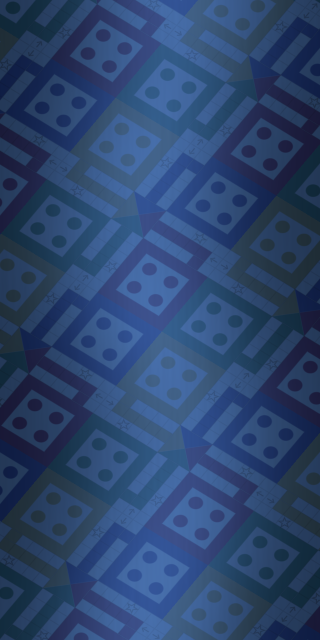
Give the GLSL for this pattern, as a WebGL 1 fragment shader.

```glsl
precision highp float;
// A skewed lattice of four-colour race-game boards under a soft vertical band of blue light.
// Each 15 x 15 board is one arm and one yard, painted four times by quarter turns;
// gradient noise adds fine woven streaks and uneven light.
uniform vec2 u_resolution;

const vec2 AXIS_U = vec2(0.5026, -0.3060);   // board edges, in canvas widths
const vec2 AXIS_V = vec2(-0.3581, -0.4245);
const vec2 CORNER = vec2(0.3612, 1.6945);    // where four boards meet
const float CELLS = 15.0;
const vec3 PAPER = vec3(0.155, 0.245, 0.38);
const vec3 RED = vec3(0.105, 0.10, 0.23);
const vec3 TEAL = vec3(0.065, 0.17, 0.24);
const vec3 YELLOW = vec3(0.135, 0.195, 0.23);
const vec3 BLUE = vec3(0.06, 0.12, 0.29);
const vec3 GLOW = vec3(0.148, 0.228, 0.352);

float cross2(vec2 a, vec2 b) { return a.x * b.y - a.y * b.x; }

float cover(float dist, float blur) { return 1.0 - smoothstep(-blur, blur, dist); }

float boxDist(vec2 p, vec2 center, vec2 halfSize) {
  vec2 d = abs(p - center) - halfSize;
  return max(d.x, d.y);
}

float segmentDist(vec2 p, vec2 a, vec2 b) {
  vec2 ab = b - a;
  return length(p - a - ab * clamp(dot(p - a, ab) / dot(ab, ab), 0.0, 1.0));
}

float starDist(vec2 p, float outer, float inner) {
  const float SECTOR = 1.256637;
  float angle = mod(atan(p.x, -p.y) + 0.5 * SECTOR, SECTOR) - 0.5 * SECTOR;
  vec2 q = length(p) * vec2(cos(angle), abs(sin(angle)));
  vec2 notch = inner * vec2(cos(0.5 * SECTOR), sin(0.5 * SECTOR));
  return dot(q - vec2(outer, 0.0), normalize(vec2(notch.y, outer - notch.x)));
}

float arrowDist(vec2 p) {
  float shaft = segmentDist(p, vec2(-0.28, 0.0), vec2(0.28, 0.0));
  float head = segmentDist(vec2(p.x, abs(p.y)), vec2(-0.28, 0.0), vec2(-0.06, 0.2));
  return min(shaft, head);
}

vec2 hashGradient(vec2 cell) {
  float angle = 6.2832 * fract(sin(dot(cell, vec2(127.1, 311.7))) * 43758.5);
  return vec2(cos(angle), sin(angle));
}

float gradientNoise(vec2 p) {
  vec2 i = floor(p), f = fract(p);
  vec2 w = f * f * f * (f * (f * 6.0 - 15.0) + 10.0);
  vec2 e = vec2(1.0, 0.0);
  float low = mix(dot(hashGradient(i), f), dot(hashGradient(i + e), f - e), w.x);
  float high = mix(dot(hashGradient(i + e.yx), f - e.yx),
                   dot(hashGradient(i + 1.0), f - 1.0), w.x);
  return mix(low, high, w.y);
}

// One team's yard, home run, start cell and home triangle, with its arm along +x.
vec3 paintTeam(vec3 color, vec3 ink, vec2 p, float blur) {
  float yard = boxDist(p, vec2(5.25), vec2(3.75));
  float inner = boxDist(p, vec2(4.5), vec2(2.0));
  float dots = length(abs(p - 4.5) - 1.0) - 0.56;
  float run = boxDist(p, vec2(4.0, 0.0), vec2(2.5, 0.5));
  float start = boxDist(p, vec2(6.0, 1.0), vec2(0.5));
  float home = max(p.x - 1.5, (abs(p.y) - p.x) * 0.707);
  float solid = min(max(yard, -inner), min(dots, min(run, min(start, home))));
  color = mix(color, ink, cover(solid, blur));

  // Thin cell grid, safe-cell star and entry arrow.
  vec2 gridGap = abs(fract(p) - 0.5);
  float grid = max(min(gridGap.x, gridGap.y) - 0.03, boxDist(p, vec2(4.5, 0.0), vec2(3.03, 1.53)));
  float star = abs(starDist(p - vec2(5.0, -1.0), 0.44, 0.19)) - 0.035;
  float arrow = arrowDist(p - vec2(7.0, 0.0)) - 0.035;
  color *= 1.0 - 0.14 * cover(grid, blur);
  return color * (1.0 - 0.34 * cover(min(star, arrow), blur));
}

vec3 boardColor(vec2 canvas, float blur) {
  vec2 d = canvas - CORNER;
  vec2 uv = vec2(cross2(d, AXIS_V), cross2(AXIS_U, d)) / cross2(AXIS_U, AXIS_V);
  vec2 p = (fract(uv) - 0.5) * CELLS;
  vec3 color = PAPER;
  for (int i = 0; i < 4; i++) {
    vec3 ink = i == 0 ? RED : i == 1 ? TEAL : i == 2 ? YELLOW : BLUE;
    color = paintTeam(color, ink, p, blur);
    p = vec2(p.y, -p.x);   // quarter turn to the next arm
  }
  return color;
}

// Bright band that sways gently from side to side.
float bandLight(vec2 canvas) {
  float center = 0.5 + 0.05 * cos((2.0 - canvas.y) * 4.5);
  float offset = (canvas.x - center) / 0.30;
  return exp(-offset * offset) * (1.0 + 0.12 * gradientNoise(canvas * 2.5));
}

void main() {
  vec2 toCanvas = vec2(1.0, 2.0) / u_resolution;
  vec2 canvas = gl_FragCoord.xy * toCanvas;
  float blur = 18.0 / u_resolution.x;   // under a pixel, in board cells
  vec3 color = vec3(0.0);
  for (int i = 0; i < 4; i++) {
    vec2 offset = vec2(mod(float(i), 2.0), floor(float(i) / 2.0)) * 0.5 - 0.25;
    color += 0.25 * boardColor(canvas + offset * toCanvas, blur);
  }
  float light = bandLight(canvas);
  float weave = 1.0 + 0.025 * gradientNoise(canvas * vec2(90.0, 4.0));
  color = (color * mix(0.86, 0.80, light) + GLOW * light) * weave;
  gl_FragColor = vec4(color, 1.0);
}
```
